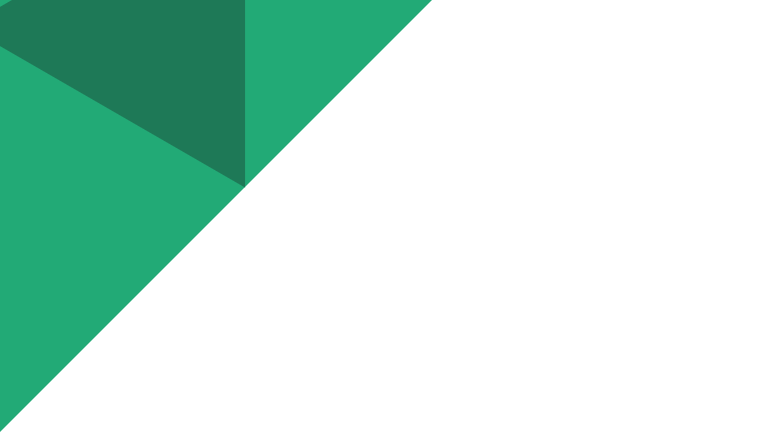
This background is drawn by a Shadertoy shader. Its source:

```glsl
const vec3 WHITE = vec3(1.0);
const vec3 GREEN = vec3(0.133, 0.667, 0.463);
const vec3 DARK_GREEN = vec3(0.118, 0.475, 0.341);

// Signed distance to a half plane with a unit outward normal
float halfPlane(vec2 p, vec2 normal, float offset) {
    return dot(p, normal) - offset;
}

// Signed distance to an equilateral triangle with a vertical right side
float triangle(vec2 p, vec2 center, float apothem) {
    vec2 q = p - center;
    q.y = abs(q.y);
    vec2 slopeNormal = vec2(-0.5, 0.5 * sqrt(3.0));
    return max(halfPlane(q, vec2(1.0, 0.0), apothem),
               halfPlane(q, slopeNormal, apothem));
}

// Antialiased coverage of a shape
float coverage(float dist, float pixelSize) {
    return clamp(0.5 - dist / pixelSize, 0.0, 1.0);
}

void mainImage(out vec4 fragColor, in vec2 fragCoord) {
    float pixelSize = 1.0 / iResolution.y;
    vec2 p = fragCoord * pixelSize;

    // Diagonal corner
    float corner = halfPlane(p, vec2(1.0, -1.0) * sqrt(0.5), 0.0);
    vec3 color = mix(WHITE, GREEN, coverage(corner, pixelSize));

    // Dark triangle touching the diagonal
    float wedge = triangle(p, vec2(0.352, 0.9387), 0.2153);
    color = mix(color, DARK_GREEN, coverage(wedge, pixelSize));

    fragColor = vec4(color, 1.0);
}
```
